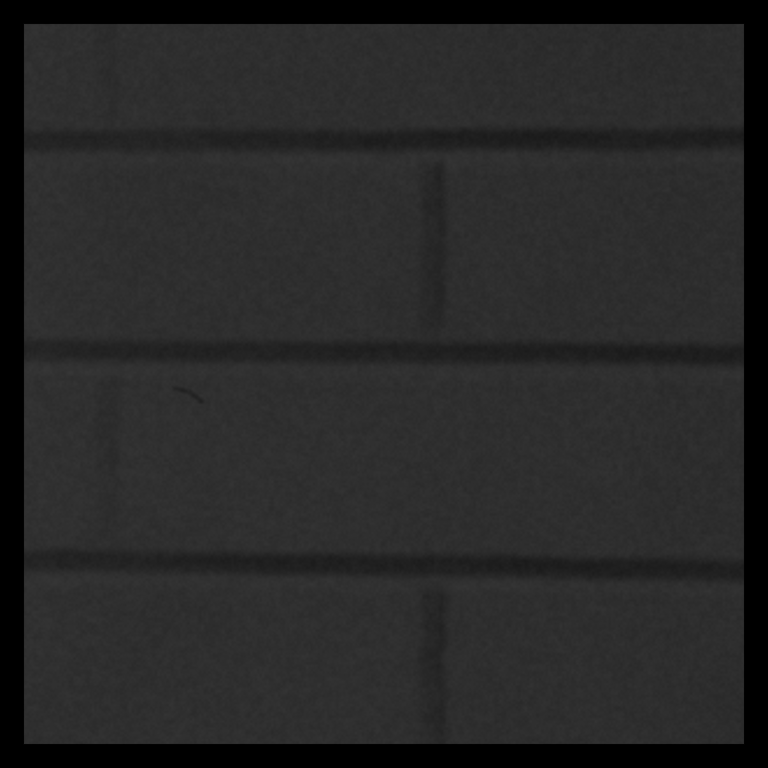
Write a Shadertoy shader that draws this texture.

```glsl
const float FRAME = 0.03125;         // black border width
const float COURSE = 0.2767;         // height of one brick course
const float FIRST_JOINT = 0.2645;    // height of the lowest bed joint
const float BRICK_LENGTH = 0.85;
const vec3 BRICK = vec3(0.181);
const vec3 MORTAR = vec3(0.118);

float hash(vec2 p) {
    vec3 q = fract(vec3(p.xyx) * 0.1031);
    q += dot(q, q.yzx + 33.33);
    return fract((q.x + q.y) * q.z);
}

float noise(vec2 p) {
    vec2 i = floor(p);
    vec2 f = fract(p);
    f = f * f * (3.0 - 2.0 * f);
    return mix(mix(hash(i), hash(i + vec2(1.0, 0.0)), f.x),
               mix(hash(i + vec2(0.0, 1.0)), hash(i + 1.0), f.x), f.y);
}

float fbm(vec2 p, int octaves) {
    float sum = 0.0;
    float amp = 0.5;
    for (int i = 0; i < octaves; i++) {
        sum += amp * (noise(p) - 0.5);
        p = p * 2.03 + 17.3;
        amp *= 0.5;
    }
    return sum;
}

// Soft-edged strip around zero
float strip(float d, float halfWidth, float blur) {
    return 1.0 - smoothstep(halfWidth - blur, halfWidth + blur, abs(d));
}

float segmentDistance(vec2 p, vec2 a, vec2 b) {
    vec2 ab = b - a;
    return length(p - a - ab * clamp(dot(p - a, ab) / dot(ab, ab), 0.0, 1.0));
}

// Signed height above the nearest bed joint, each one slightly tilted
float bedOffset(vec2 p) {
    float k = round((p.y - FIRST_JOINT) / COURSE);
    float tilt = -0.014 + 0.009 * k;
    float wobble = 0.006 * fbm(vec2(p.x * 14.0, k * 7.0), 2);
    return p.y - FIRST_JOINT - k * COURSE - tilt * (p.x - 0.5) - wobble;
}

// Darkness of the upright joints, staggered by half a brick
float uprightJoint(vec2 p) {
    float v = (p.y - FIRST_JOINT) / COURSE;
    float row = floor(v);
    float odd = mod(row, 2.0);
    float start = 0.141 + 0.5 * BRICK_LENGTH * odd;
    float x = p.x - start - 0.005 * (hash(vec2(row, 4.0)) - 0.5);
    x -= BRICK_LENGTH * round(x / BRICK_LENGTH);
    x += 0.008 * fbm(vec2(p.y * 22.0, row), 2);
    float body = strip(x, 0.016, 0.009);
    float edge = strip(x - 0.008, 0.004, 0.007);
    float h = fract(v);
    float span = smoothstep(0.03, 0.15, h) * (1.0 - smoothstep(0.84, 0.94, h));
    float wear = mix(0.55, 1.0, h) * (0.9 + 0.8 * fbm(p * 30.0, 2));
    return (0.65 * body + 0.3 * edge) * span * wear * mix(0.35, 0.85, odd);
}

vec3 wall(vec2 p) {
    float bed = bedOffset(p);

    // Broad shading, darker toward the upper right
    vec3 color = BRICK + 0.018 * fbm(p * 5.0, 3);
    color -= 0.012 * (p.x - 0.4) * (0.5 + p.y);

    // Raised light lip under each bed joint
    float lip = strip(bed + 0.028, 0.006, 0.011);
    color += 0.016 * lip * (0.8 + fbm(p * vec2(18.0, 45.0), 2));

    // Upright and bed joints
    color = mix(color, MORTAR, uprightJoint(p));
    float groove = strip(bed, 0.0135, 0.008);
    float core = strip(bed - 0.002, 0.005, 0.008);
    float strength = mix(0.6, 0.85, smoothstep(0.05, 0.6, p.x));
    strength += 0.35 * fbm(p * vec2(12.0, 30.0), 2);
    color = mix(color, MORTAR, groove * strength);
    color -= 0.012 * core * strength;

    // Small scratch
    float scratch = segmentDistance(p, vec2(0.228, 0.494), vec2(0.246, 0.490));
    scratch = min(scratch, segmentDistance(p, vec2(0.246, 0.490), vec2(0.262, 0.478)));
    color -= 0.045 * (1.0 - smoothstep(0.0, 0.006, scratch));

    // Fine grain
    color += 0.034 * fbm(p * 130.0, 2) + 0.016 * (noise(p * 330.0) - 0.5);
    return color;
}

void mainImage(out vec4 fragColor, in vec2 fragCoord) {
    vec2 p = fragCoord / iResolution.xy;
    float pixel = 1.0 / min(iResolution.x, iResolution.y);

    // Square window inside the black frame
    vec2 q = abs(p - 0.5);
    float inset = 0.5 - FRAME - max(q.x, q.y);
    float window = smoothstep(-0.7 * pixel, 0.7 * pixel, inset);
    fragColor = vec4(wall(p) * window, 1.0);
}
```
